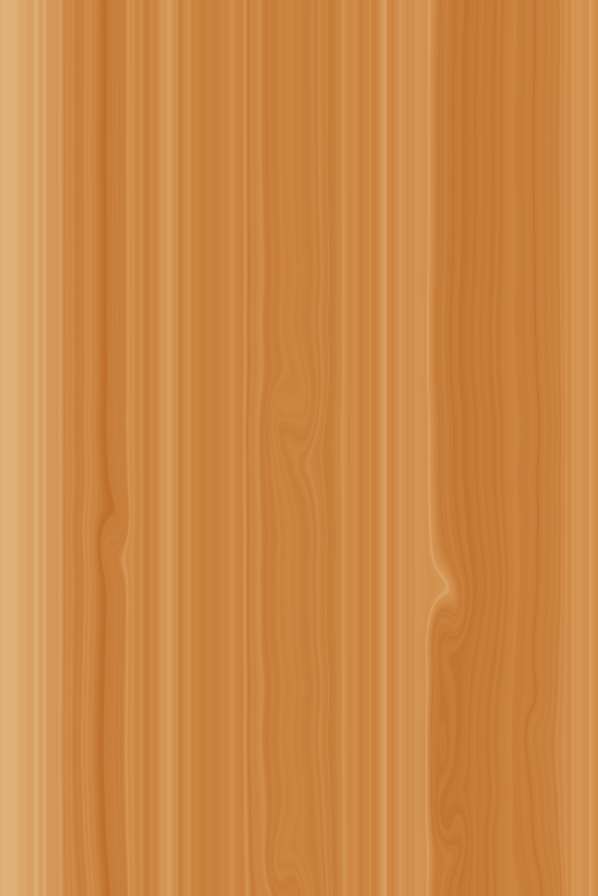
Write a Shadertoy shader that draws this texture.

```glsl
// Planed softwood board: straight vertical grain with a few curled knots.
// Layered one-dimensional noise gives the grain; its lookup coordinate is
// bent by slow drift, local twists and long closed loops.

const vec3 DARK_WOOD  = vec3(0.745, 0.430, 0.175);
const vec3 MID_WOOD   = vec3(0.805, 0.525, 0.260);
const vec3 LIGHT_WOOD = vec3(0.880, 0.700, 0.475);

const float BASE_TONE = 0.60;
const float EDGE_GLOW = 0.38;
const float EDGE_WIDTH = 0.065;
const float GRAIN_CONTRAST = 1.0;
const float STRAIGHT_ABOVE = 0.85;

// Dark strips: centre x, half width, darkness, sideways drift
const int STRIP_COUNT = 5;
const vec4 STRIPS[STRIP_COUNT] = vec4[](
    vec4(0.165, 0.050, 0.21, 0.018),
    vec4(0.340, 0.035, 0.20, 0.000),
    vec4(0.490, 0.068, 0.25, 0.040),
    vec4(0.790, 0.068, 0.34, 0.030),
    vec4(0.900, 0.040, 0.17, 0.024));

// Twisted knots: centre x, centre y, width, turn in radians
const int KNOT_COUNT = 6;
const vec4 KNOTS[KNOT_COUNT] = vec4[](
    vec4(0.190, 0.405, 0.022, 1.7),
    vec4(0.495, 0.525, 0.032, 1.9),
    vec4(0.480, 0.015, 0.030, -2.1),
    vec4(0.752, 0.305, 0.028, 2.0),
    vec4(0.758, 0.080, 0.026, -2.3),
    vec4(0.895, 0.200, 0.022, 0.9));
const float KNOT_STRETCH = 1.5;

// Long loops: centre x, centre y, half width, half height
const int LOOP_COUNT = 2;
const vec4 LOOPS[LOOP_COUNT] = vec4[](
    vec4(0.742, 0.165, 0.015, 0.072),
    vec4(0.478, 0.538, 0.018, 0.030));

float hash(float n) {
    n = fract(n * 0.1031);
    n *= n + 33.33;
    n *= n + n;
    return fract(n);
}

// Smooth value noise centred on zero
float noise(float x) {
    float cell = floor(x);
    float f = x - cell;
    f *= f * (3.0 - 2.0 * f);
    return mix(hash(cell), hash(cell + 1.0), f) - 0.5;
}

float stripMask(float x, vec4 strip) {
    float d = (x - strip.x) / strip.y;
    return exp(-d * d * d * d);
}

// Sideways position at which the grain is read
float bendGrain(vec2 uv) {
    float x = uv.x;
    float calm = 1.0 - smoothstep(0.35, STRAIGHT_ABOVE, uv.y);
    for (int i = 0; i < STRIP_COUNT; i++) {
        float seed = 37.0 * float(i) + 11.0;
        float wave = noise(uv.y * 6.0 + seed) + 0.35 * noise(uv.y * 17.0 + seed);
        x += STRIPS[i].w * wave * stripMask(uv.x, STRIPS[i]) * mix(0.2, 1.0, calm);
    }
    for (int i = 0; i < KNOT_COUNT; i++) {
        vec4 k = KNOTS[i];
        vec2 d = (uv - k.xy) / (k.z * vec2(1.0, KNOT_STRETCH));
        float turn = k.w * exp(-dot(d, d));
        x += k.z * (d.x * cos(turn) - d.y * sin(turn) - d.x);
    }
    for (int i = 0; i < LOOP_COUNT; i++) {
        vec2 d = (uv - LOOPS[i].xy) / LOOPS[i].zw;
        float r = length(d);
        x += LOOPS[i].z * (r - d.x) * exp(-0.5 * r * r * r);
    }
    return x;
}

// One grain octave, faded out where it is too fine to resolve
float grainLayer(float x, float frequency, float footprint) {
    float fade = 1.0 - smoothstep(0.5, 1.3, frequency * footprint);
    return fade * noise(x * frequency + frequency);
}

void mainImage(out vec4 fragColor, in vec2 fragCoord) {
    vec2 uv = fragCoord / iResolution.xy;
    float x = bendGrain(uv);
    float footprint = fwidth(x);

    // Broad bands across the board
    float tone = BASE_TONE + EDGE_GLOW * exp(-x * x / (EDGE_WIDTH * EDGE_WIDTH));
    for (int i = 0; i < STRIP_COUNT; i++)
        tone -= STRIPS[i].z * stripMask(x, STRIPS[i]);

    // Fine grain and sparse dark and pale threads
    float grain = 0.14 * grainLayer(x, 23.0, footprint)
                + 0.16 * grainLayer(x, 61.0, footprint)
                + 0.22 * grainLayer(x, 149.0, footprint)
                + 0.16 * grainLayer(x, 239.0, footprint);
    float thread = grainLayer(x, 113.0, footprint);
    grain -= 0.16 * smoothstep(0.36, 0.5, thread);
    grain += 0.18 * smoothstep(0.42, 0.5, -thread);
    tone += GRAIN_CONTRAST * grain;

    vec3 wood = mix(DARK_WOOD, MID_WOOD, clamp(tone * 2.0, 0.0, 1.0));
    wood = mix(wood, LIGHT_WOOD, clamp(tone * 2.0 - 1.0, 0.0, 1.0));
    fragColor = vec4(wood, 1.0);
}
```
